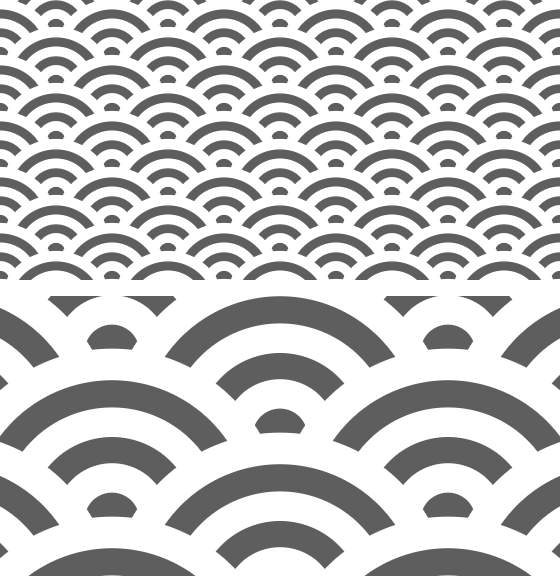
Top: the whole. Bottom: its middle third, enlarged.
This pattern is drawn by a WebGL 2 fragment shader. Its source:

```glsl
#version 300 es
precision highp float;

#define FANS_ACROSS 5.0
#define FANS_DOWN 5.0
#define RIM_RADIUS 1.02
#define OUTER_BAND vec2(0.67, 0.832)
#define INNER_BAND vec2(0.338, 0.494)
#define DOT_RADIUS 0.163
#define INK_COLOR vec3(0.37)
#define PAPER_COLOR vec3(1.0)

uniform vec2 u_resolution;
out vec4 fragColor;

// Antialiased coverage of a disc at distance r from its centre
float disc(float r, float radius, float pixel) {
    return clamp((radius - r) / pixel + 0.5, 0.0, 1.0);
}

float band(float r, vec2 radii, float pixel) {
    return disc(r, radii.y, pixel) - disc(r, radii.x, pixel);
}

// Two concentric bands around a dot
float fanInk(float r, float pixel) {
    return band(r, OUTER_BAND, pixel) + band(r, INNER_BAND, pixel)
         + disc(r, DOT_RADIUS, pixel);
}

void main() {
    // One unit is half a fan width; rows lie half a unit apart
    vec2 unitsPerCanvas = vec2(2.0 * FANS_ACROSS, FANS_DOWN);
    vec2 p = gl_FragCoord.xy / u_resolution * unitsPerCanvas;
    vec2 pixelSize = unitsPerCanvas / u_resolution;
    float pixel = max(pixelSize.x, pixelSize.y);

    // Stack the rows back to front, each lower row covering the one above
    float baseRow = floor(p.y * 2.0);
    float ink = 0.0;
    for (int i = 1; i >= -2; i--) {
        float row = baseRow + float(i);
        // Alternate rows shift by half a fan
        vec2 fromCentre = vec2(mod(p.x - row + 1.0, 2.0) - 1.0, p.y - 0.5 * row);
        float r = length(fromCentre);
        ink = mix(ink, fanInk(r, pixel), disc(r, RIM_RADIUS, pixel));
    }

    fragColor = vec4(mix(PAPER_COLOR, INK_COLOR, ink), 1.0);
}
```
